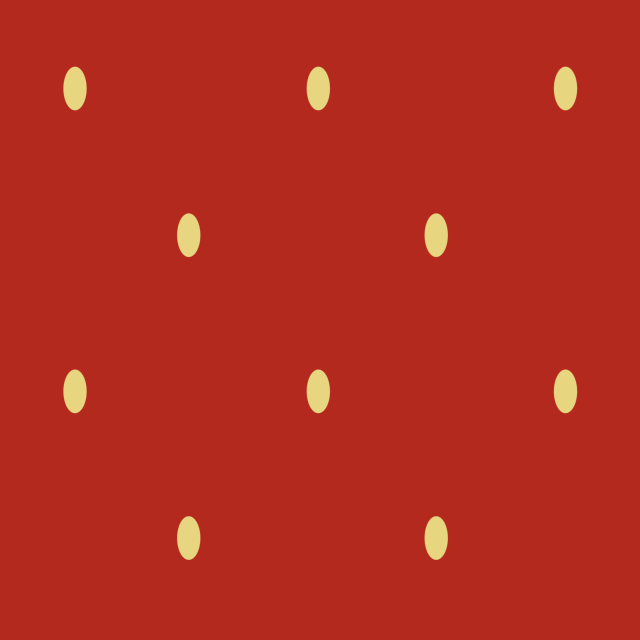
Reproduce this pattern procedurally as a Shadertoy shader.

```glsl
const vec3 FLESH_COLOUR = vec3(0.706, 0.161, 0.118);
const vec3 SEED_COLOUR = vec3(0.906, 0.839, 0.498);
const vec2 TILE_SIZE = vec2(0.7664, 0.4732);
const vec2 SEED_RADII = vec2(0.0182, 0.0341);
const vec2 FIRST_SEED = vec2(0.1172, 0.3885);  // lower left seed of the upper row
const float ROW_DROP = 0.2292;                 // from the upper row to the lower one
const float LOWER_SHIFT = 0.1777;              // sideways offset of the lower row
const vec2 SEED_GAP = vec2(0.3802, 0.3867);    // spacing in the upper and lower row

// Approximate signed distance to an axis-aligned ellipse
float ellipseDistance(vec2 p, vec2 radii) {
    float scaled = length(p / radii);
    float slope = length(p / (radii * radii));
    return scaled * (scaled - 1.0) / max(slope, 0.001);
}

// Offset to the nearest copy of a point in the repeating tile
vec2 wrapToTile(vec2 offset) {
    return offset - TILE_SIZE * floor(offset / TILE_SIZE + 0.5);
}

// Two staggered rows of two seeds in each tile
float seedDistance(vec2 p) {
    float nearest = 1.0;
    for (int row = 0; row < 2; row++) {
        for (int column = 0; column < 2; column++) {
            vec2 centre = FIRST_SEED + float(row) * vec2(LOWER_SHIFT, -ROW_DROP);
            centre.x += float(column) * SEED_GAP[row];
            nearest = min(nearest, ellipseDistance(wrapToTile(p - centre), SEED_RADII));
        }
    }
    return nearest;
}

void mainImage(out vec4 fragColor, in vec2 fragCoord) {
    vec2 p = fragCoord / iResolution.y;
    float pixel = 1.0 / iResolution.y;

    // Antialiased seeds over flat flesh
    float seedMask = 1.0 - smoothstep(-0.75 * pixel, 0.75 * pixel, seedDistance(p));
    fragColor = vec4(mix(FLESH_COLOUR, SEED_COLOUR, seedMask), 1.0);
}
```
